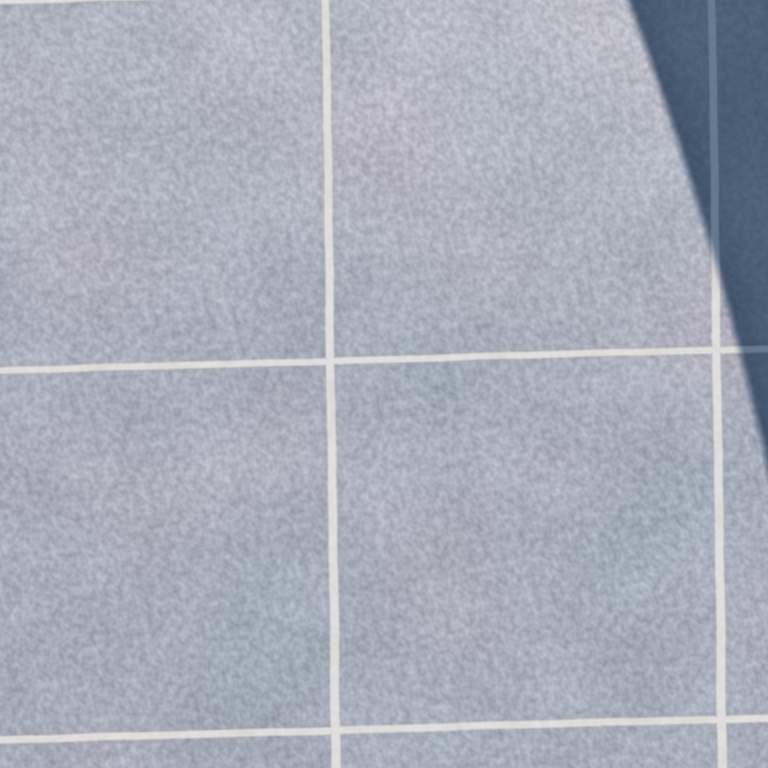
Reproduce this texture procedurally as a WebGL 1 fragment shader.

```glsl
precision highp float;
// Blue-grey wall tiles with pale grout, crossed by a slanting shadow at upper right.
// A slightly skewed grid gives the joints; gradient noise gives grain and soft tints,
// and a curved edge separates sunlight from shade.

uniform vec2 u_resolution;

// Layout, in canvas units
const vec2 PITCH = vec2(0.503, 0.481);
const vec2 ORIGIN = vec2(0.4375, 0.0365);
const vec2 SKEW = vec2(-0.0137, 0.0288);      // lean of vertical, rise of horizontal joints
const vec2 JOINT_HALF = vec2(0.0056, 0.0045);
const float JOINT_SOFT = 0.0022;
const float JOINT_WOBBLE = 0.0016;

// Surface
const vec3 TILE = vec3(0.660, 0.678, 0.734);
const vec3 SUNLIT = vec3(0.075, 0.066, 0.050);  // added towards the upper right
const vec3 GROUT = vec3(0.875, 0.870, 0.868);
const vec3 RIM = vec3(0.660, 0.650, 0.655);     // dusty tone beside the joints
const vec3 TINT = vec3(0.055, 0.004, 0.012);    // drift between cyan and violet
const float GRAIN_SCALE = 96.0;
const float GRAIN = 0.085;
const float MOTTLE = 0.045;
const float TILE_SHIFT = 0.012;

// Shadow
const vec3 SHADE_TILE = vec3(0.305, 0.375, 0.468);
const vec3 SHADE_GROUT = vec3(0.430, 0.505, 0.595);
const vec3 SHADE_EDGE = vec3(0.265, 0.335, 0.430);
const vec3 SHADOW_CURVE = vec3(0.818, 0.373, -0.122); // x by distance from the top
const float SHADOW_SOFT = 0.008;
const float SHADE_GRAIN = 0.35;

float hash(vec2 p) {
  vec3 q = fract(vec3(p.xyx) * 0.1031);
  q += dot(q, q.yzx + 33.33);
  return fract((q.x + q.y) * q.z);
}

vec2 gradient(vec2 cell) {
  float angle = 6.28319 * hash(cell + 17.0);
  return vec2(cos(angle), sin(angle));
}

float gradientNoise(vec2 p) {
  vec2 i = floor(p);
  vec2 f = p - i;
  vec2 w = f * f * f * (f * (f * 6.0 - 15.0) + 10.0);
  vec2 e = vec2(1.0, 0.0);
  float a = dot(gradient(i), f);
  float b = dot(gradient(i + e), f - e);
  float c = dot(gradient(i + e.yx), f - e.yx);
  float d = dot(gradient(i + e.xx), f - e.xx);
  return mix(mix(a, b, w.x), mix(c, d, w.x), w.y);
}

// Speckle at two sizes, pulled slightly along a diagonal
float grainNoise(vec2 p) {
  vec2 q = GRAIN_SCALE * vec2(p.x + 0.25 * p.y, 0.9 * p.y - 0.15 * p.x);
  return gradientNoise(q) + 0.75 * gradientNoise(q * 1.83 + 41.0);
}

void main() {
  vec2 uv = gl_FragCoord.xy / u_resolution;
  float pixel = 1.0 / min(u_resolution.x, u_resolution.y);

  // Grid coordinates and distance to the nearest joint on each axis
  vec2 wobble = JOINT_WOBBLE * vec2(gradientNoise(vec2(uv.y * 13.0, 3.5)),
                                    gradientNoise(vec2(uv.x * 13.0, 9.5)));
  vec2 grid = (uv - ORIGIN - SKEW * uv.yx + wobble) / PITCH;
  vec2 tileId = floor(grid);
  vec2 toJoint = abs(fract(grid + 0.5) - 0.5) * PITCH;

  // Joints grow a little wider towards the bottom
  vec2 halfWidth = JOINT_HALF * (1.08 - 0.2 * uv.y);
  float jointDist = min(toJoint.x - halfWidth.x, toJoint.y - halfWidth.y);
  float soft = max(JOINT_SOFT, pixel);
  float joint = 1.0 - smoothstep(-soft, soft, jointDist);
  float rim = 1.0 - smoothstep(0.0, 0.011, jointDist);

  // Tile face: light falloff, tint, mottling and grain
  float grain = grainNoise(uv);
  float mottle = gradientNoise(uv * 9.0 + 5.0) + 0.5 * gradientNoise(uv * 27.0);
  float sun = smoothstep(0.35, 1.05, uv.y) * (0.5 + 0.6 * uv.x);
  vec3 face = TILE + SUNLIT * sun;
  face += TINT * gradientNoise(uv * 4.3 + 12.0);
  face += MOTTLE * mottle + GRAIN * grain;
  face += TILE_SHIFT * (hash(tileId + 7.0) - 0.5);
  face = mix(face, RIM + 0.5 * GRAIN * grain, 0.3 * rim);

  // Grout with slight staining
  float stain = gradientNoise(uv * 24.0 + 8.0);
  vec3 grout = GROUT + 0.25 * GRAIN * grain;
  grout -= vec3(0.03, 0.04, 0.08) * max(stain, 0.0);
  vec3 lit = mix(face, grout, joint);

  // Shaded wall, darkest beside the shadow edge
  float drop = 1.0 - uv.y;
  float inside = uv.x - dot(SHADOW_CURVE, vec3(1.0, drop, drop * drop));
  vec3 shade = mix(SHADE_EDGE, SHADE_TILE, smoothstep(0.0, 0.06, inside));
  shade += SHADE_GRAIN * (GRAIN * grain + MOTTLE * mottle);
  shade = mix(shade, SHADE_GROUT, 0.8 * joint);

  float shadow = smoothstep(-SHADOW_SOFT, SHADOW_SOFT, inside);
  gl_FragColor = vec4(mix(lit, shade, shadow), 1.0);
}
```
